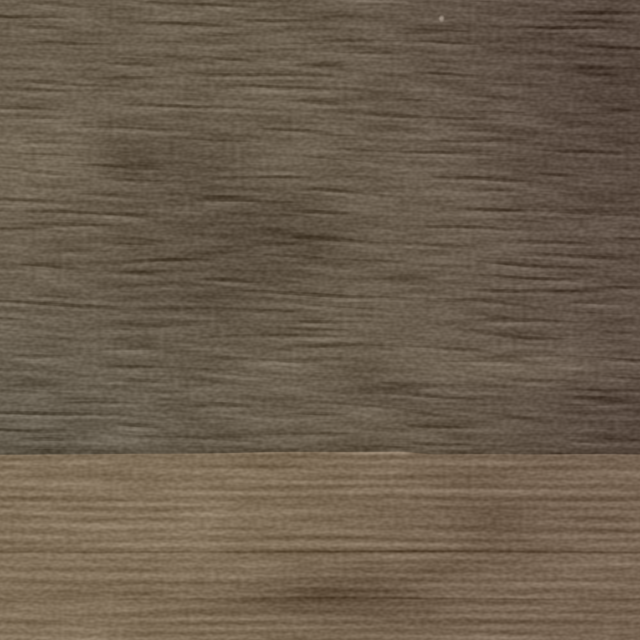
Reproduce this texture procedurally as a WebGL 2 fragment shader.

```glsl
#version 300 es
precision highp float;
// Two weathered wood boards meeting at a horizontal seam.
// Stretched gradient noise forms the grain; soft elliptical stains vary the tone,
// and thin grooves, a worn lip and a tiny chip finish the surface.

#define SEAM_Y 0.290
#define UPPER_TILT 0.035
#define UPPER_GRAIN vec2(8.0, 98.0)
#define LOWER_GRAIN vec2(3.5, 84.0)
#define UPPER_CONTRAST 0.075
#define LOWER_CONTRAST 0.070
#define LINE_CONTRAST 0.034
#define FINE_CONTRAST 0.065
#define STAIN_COUNT 11

uniform vec2 u_resolution;
out vec4 fragColor;

vec2 hashGradient(vec2 cell) {
    vec3 p = fract(vec3(cell.xyx) * vec3(0.1031, 0.1030, 0.0973));
    p += dot(p, p.yzx + 33.33);
    float angle = 6.28318 * fract((p.x + p.y) * p.z);
    return vec2(cos(angle), sin(angle));
}

float gradientNoise(vec2 p) {
    vec2 cell = floor(p), f = fract(p);
    vec2 w = f * f * f * (f * (f * 6.0 - 15.0) + 10.0);
    vec2 e = vec2(0.0, 1.0);
    float a = dot(hashGradient(cell), f);
    float b = dot(hashGradient(cell + e.yx), f - e.yx);
    float c = dot(hashGradient(cell + e.xy), f - e.xy);
    float d = dot(hashGradient(cell + e.yy), f - e.yy);
    return mix(mix(a, b, w.x), mix(c, d, w.x), w.y);
}

float fbm(vec2 p) {
    float sum = 0.0, amp = 0.6;
    for (int i = 0; i < 3; i++) {
        sum += amp * gradientNoise(p);
        p = p * 2.03 + vec2(17.3, 9.1);
        amp *= 0.5;
    }
    return sum;
}

// Stains: centre and radii, with a matching tone shift for each.
const vec4 STAIN_SHAPE[STAIN_COUNT] = vec4[](
    vec4(0.39, 0.63, 0.15, 0.075), vec4(0.26, 0.74, 0.12, 0.07),
    vec4(0.98, 0.88, 0.17, 0.17), vec4(0.04, 0.75, 0.13, 0.06),
    vec4(0.81, 0.425, 0.15, 0.028), vec4(0.62, 0.385, 0.12, 0.03),
    vec4(0.70, 0.66, 0.10, 0.10), vec4(0.28, 0.53, 0.14, 0.05),
    vec4(0.97, 0.35, 0.14, 0.06), vec4(0.51, 0.065, 0.18, 0.05),
    vec4(0.80, 0.19, 0.20, 0.055));
const float STAIN_TONE[STAIN_COUNT] = float[](
    -0.065, -0.045, -0.045, 0.045, 0.060, -0.045, 0.025, -0.040, -0.045, -0.090, -0.030);

float stains(vec2 p) {
    float tone = 0.0;
    for (int i = 0; i < STAIN_COUNT; i++) {
        vec2 d = (p - STAIN_SHAPE[i].xy) / STAIN_SHAPE[i].zw;
        tone += STAIN_TONE[i] * exp(-dot(d, d));
    }
    return tone;
}

float groove(float y, float level, float width) {
    float d = (y - level) / width;
    return exp(-d * d);
}

vec3 upperBoard(vec2 p) {
    vec3 olive = vec3(0.418, 0.372, 0.308), umber = vec3(0.375, 0.320, 0.277);
    vec3 color = mix(olive, umber, smoothstep(0.45, 1.0, p.x + 0.25 * (p.y - 0.6)));
    color += vec3(-0.014, 0.0, 0.008) * smoothstep(0.6, 0.0, p.x) * smoothstep(0.65, 0.3, p.y);
    // Short tilted fibres with a gentle waver.
    vec2 q = p + vec2(0.0, UPPER_TILT * p.x + 0.006 * gradientNoise(p * vec2(4.0, 9.0)));
    float fibre = gradientNoise(q * UPPER_GRAIN) + 0.7 * gradientNoise(q * UPPER_GRAIN * 1.6 + 31.0);
    // Thin dark checks, each with a paler raised rim just below.
    vec2 checkScale = vec2(7.0, 105.0);
    float check = smoothstep(0.12, 0.50, gradientNoise(q * checkScale + 71.0));
    float rim = smoothstep(0.12, 0.50, gradientNoise((q + vec2(0.0, 0.006)) * checkScale + 71.0));
    return color + UPPER_CONTRAST * fibre - 0.085 * check + 0.045 * rim;
}

vec3 lowerBoard(vec2 p) {
    vec3 straw = vec3(0.505, 0.438, 0.350), rust = vec3(0.472, 0.400, 0.330);
    vec3 color = mix(straw, rust, smoothstep(0.35, 0.9, p.x));
    // Long, nearly level ridges crossed by a dense, regular set of lines.
    vec2 q = p + vec2(0.0, 0.003 * gradientNoise(p * vec2(3.0, 5.0)));
    float ridge = gradientNoise(q * LOWER_GRAIN) + 0.7 * gradientNoise(q * vec2(11.0, 140.0) + 43.0);
    float fade = 0.55 + 0.45 * smoothstep(-0.3, 0.4, gradientNoise(p * vec2(4.0, 8.0) + 5.0));
    float lines = sin(6.28318 * (q.y * 62.0 + 0.5 * gradientNoise(p * vec2(2.5, 22.0))));
    color += LOWER_CONTRAST * ridge + LINE_CONTRAST * fade * lines;
    color -= 0.11 * fade * groove(q.y, 0.138, 0.0022);
    color -= 0.09 * fade * groove(q.y, 0.065, 0.0022);
    return color;
}

void main() {
    vec2 p = gl_FragCoord.xy / u_resolution;
    float seam = SEAM_Y + 0.004 * smoothstep(0.10, 0.55, p.x) - 0.004 * smoothstep(0.62, 0.68, p.x)
               + 0.001 * gradientNoise(vec2(p.x * 9.0, 2.5));
    float above = p.y - seam;
    float edge = max(0.0015, 0.75 / u_resolution.y);
    vec3 color = mix(lowerBoard(p), upperBoard(p), smoothstep(-edge, edge, above));

    // Broad mottling and fine surface tooth.
    color += stains(p) * vec3(1.0, 1.0, 0.88);
    color += 0.045 * fbm(p * vec2(5.0, 9.0) + 3.0);
    color += FINE_CONTRAST * gradientNoise(p * vec2(125.0, 190.0));
    color += 0.6 * FINE_CONTRAST * gradientNoise(p * vec2(50.0, 230.0) + 19.0);

    // Shadow over the seam and the worn lip along it.
    color -= 0.070 * exp(-max(above, 0.0) / 0.008) * smoothstep(-edge, edge, above);
    float lip = smoothstep(0.52, 0.56, p.x) * smoothstep(0.65, 0.62, p.x);
    color += (0.015 + 0.11 * lip) * groove(above, -0.002, 0.003);

    // Small pale chip near the top.
    float chip = length((p - vec2(0.690, 0.971)) * vec2(1.0, 0.8));
    color += 0.22 * smoothstep(0.006, 0.001, chip);
    fragColor = vec4(clamp(color, 0.0, 1.0), 1.0);
}
```
